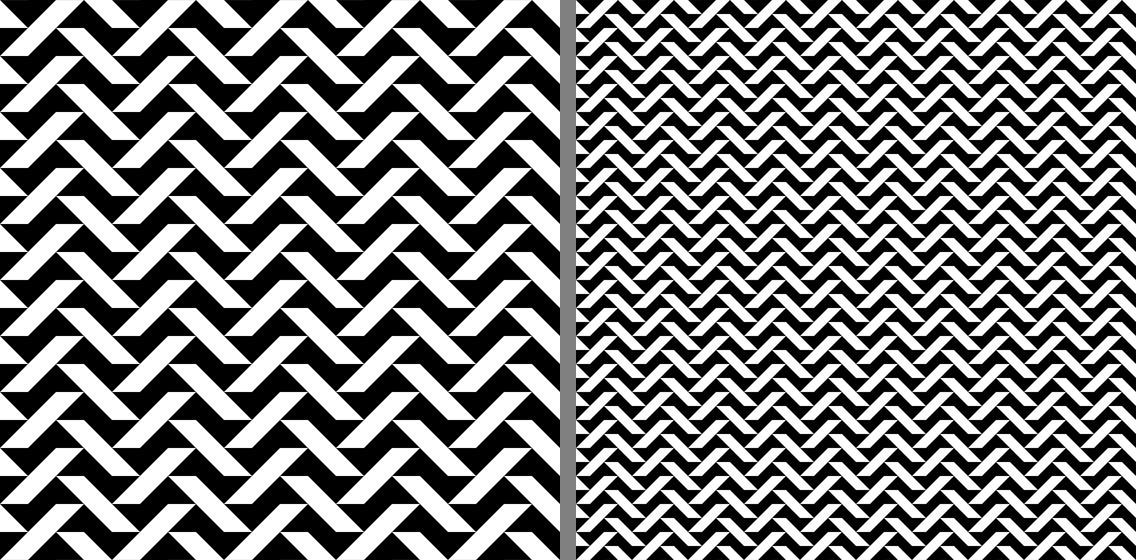
Left: one tile. Right: repeated 2 by 2.
Reproduce this pattern procedurally as a three.js fragment shader.

```glsl
// Woven zigzag of slanted white strips on black, five repeats across and ten up.
// Each repeat is 4 x 2 units: one rising strip and its mirror, half a repeat lower,
// both drawn from the distance to a 45 degree parallelogram with level ends.

varying vec2 vUv;

// Signed distance to rising strips, one centred on the origin of each 4 x 2 cell
float risingStrips(vec2 p) {
  float nearest = 4.0;
  // Include the rows above and below so that the level ends stay smooth
  for (int row = -1; row <= 1; row++) {
    float y = mod(p.y + 1.0, 2.0) - 1.0 - 2.0 * float(row);
    float slant = abs(mod(p.x - y + 2.0, 4.0) - 2.0) - 0.5;
    nearest = min(nearest, max(slant * 0.7071, abs(y) - 1.0));
  }
  return nearest;
}

// Soft fill, with an edge 0.04 units (1/500 of the canvas) wide
float fill(float dist) {
  return clamp(0.5 - dist / 0.04, 0.0, 1.0);
}

void main() {
  vec2 p = vUv * 20.0;

  float rising = fill(risingStrips(p - vec2(1.5, 1.0)));
  float falling = fill(risingStrips(vec2(3.5 - p.x, p.y)));

  // White strips over black
  gl_FragColor = vec4(vec3(min(rising + falling, 1.0)), 1.0);
}
```
